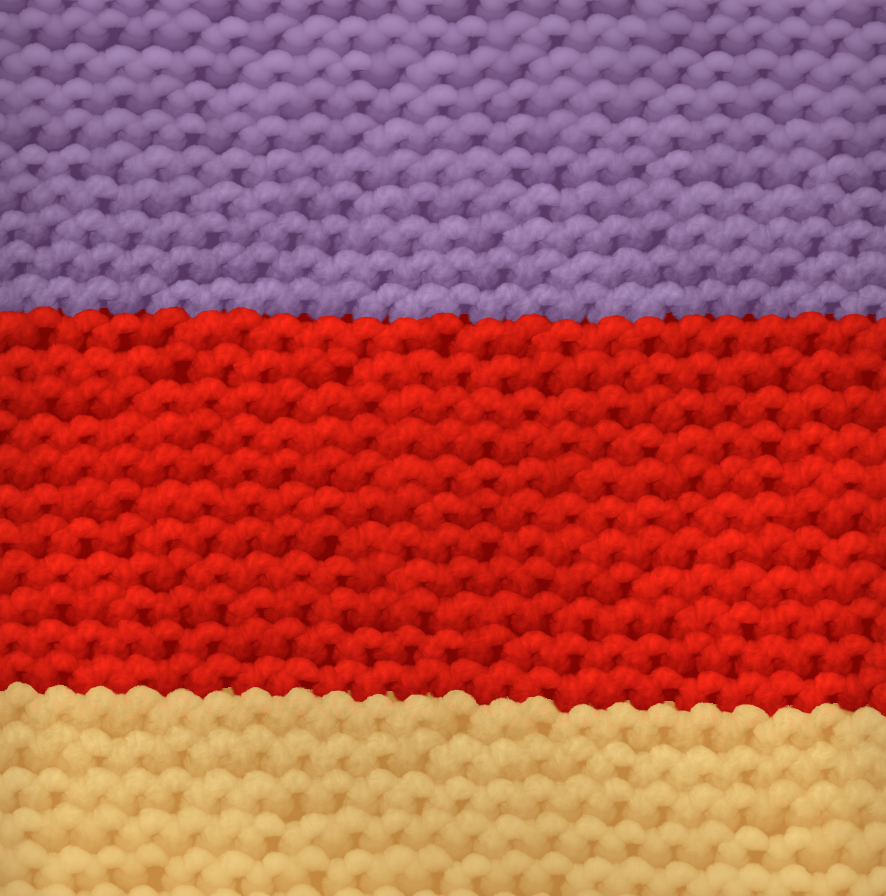
Write a WebGL 1 fragment shader that draws this texture.

```glsl
precision highp float;
// Garter-stitch knitting in three bands of yarn: purple, red and pale yellow.
uniform vec2 u_resolution;

const float COLUMNS = 22.0;       // stitches across
const float RED_ROWS = 11.0;      // rows in the middle band
const float PURPLE_PITCH = 0.0372;
const float YELLOW_PITCH = 0.0436;
const vec2 RED_TOP = vec2(0.655, -0.008);     // height at left, slope
const vec2 RED_BOTTOM = vec2(0.238, -0.026);
// Size in stitch cells, tilt and height of each part of a stitch
const vec4 ARCH = vec4(0.62, 0.38, 0.22, 1.0);
const vec4 LOBE = vec4(0.42, 0.47, 0.45, 0.88);
const vec4 RECESS = vec4(0.52, 0.46, 0.15, 0.56);
const float BOW = 0.85;
const float JITTER = 0.20;
const float FIBRE = 0.075;

const vec3 PURPLE_DARK = vec3(0.34, 0.21, 0.38);
const vec3 PURPLE_LIGHT = vec3(0.67, 0.55, 0.73);
const vec3 RED_DARK = vec3(0.49, 0.015, 0.005);
const vec3 RED_LIGHT = vec3(0.96, 0.16, 0.09);
const vec3 YELLOW_DARK = vec3(0.75, 0.52, 0.24);
const vec3 YELLOW_LIGHT = vec3(0.91, 0.78, 0.50);

float hash(vec2 p) {
  vec3 a = fract(vec3(p.xyx) * 0.1031);
  a += dot(a, a.yzx + 33.33);
  return fract((a.x + a.y) * a.z);
}

mat2 rotation(float a) {
  return mat2(cos(a), -sin(a), sin(a), cos(a));
}

// Fine hairs from warped, layered sines, about -1 to 1
float fuzz(vec2 p) {
  float sum = 0.0;
  float amp = 0.5;
  for (int i = 0; i < 4; i++) {
    p = rotation(1.1) * p * 1.7;
    p += 0.8 * sin(p.yx * 0.9 + 1.3);
    sum += amp * sin(p.x) * cos(p.y);
    amp *= 0.75;
  }
  return sum;
}

// Rows counted downwards, zero at the top of the red band
float rowCoordinate(vec2 uv) {
  float wave = 0.0025 * sin(uv.x * 9.0 + uv.y * 5.0) + 0.0012 * sin(uv.x * 27.0 - uv.y * 13.0);
  float y = uv.y + wave;
  float top = RED_TOP.x + RED_TOP.y * uv.x;
  float bottom = RED_BOTTOM.x + RED_BOTTOM.y * uv.x;
  float red = RED_ROWS * clamp((top - y) / (top - bottom), 0.0, 1.0);
  return red - max(y - top, 0.0) / PURPLE_PITCH + max(bottom - y, 0.0) / YELLOW_PITCH;
}

vec3 yarn(float row, float light) {
  vec3 purple = mix(PURPLE_DARK, PURPLE_LIGHT, light);
  vec3 red = mix(RED_DARK, RED_LIGHT, light);
  vec3 yellow = mix(YELLOW_DARK, YELLOW_LIGHT, light);
  vec3 lower = mix(red, yellow, step(RED_ROWS - 0.5, row));
  return mix(purple, lower, step(-0.5, row));
}

void main() {
  vec2 uv = gl_FragCoord.xy / u_resolution;
  float focus = 1.0 - smoothstep(0.18, 0.55, abs(uv.y - 0.46));
  float hairs = fuzz(uv * 130.0);
  vec2 p = vec2(uv.x * COLUMNS, rowCoordinate(uv));
  p += 0.028 * vec2(hairs, fuzz(uv.yx * 110.0 + 7.0));
  p.x += 0.3 * sin(p.y * 0.23 + 0.5);

  float baseRow = floor(p.y);
  vec3 color = yarn(baseRow, 0.04);
  float height = 0.0;
  float softness = mix(0.18, 0.10, focus);

  // Hooked arches (k = 0), lobes between them (k = 1), sunken yarn below (k = 2)
  for (int j = -1; j <= 1; j++) {
    float row = baseRow + float(j);
    float shift = 0.55 * (hash(vec2(row, 71.0)) - 0.5);
    float baseColumn = floor(p.x - shift);
    for (int i = -1; i <= 1; i++) {
      vec2 id = vec2(baseColumn + float(i), row);
      vec2 wander = vec2(hash(id + 13.7), hash(id + 41.3)) - 0.5;
      float size = 0.9 + 0.2 * hash(id + 87.1);
      for (int k = 0; k < 3; k++) {
        float isArch = k == 0 ? 1.0 : 0.0;
        vec4 part = k == 0 ? ARCH : (k == 1 ? LOBE : RECESS);
        vec2 offset = k == 0 ? vec2(0.5, 0.34) : (k == 1 ? vec2(0.06, 0.62) : vec2(0.02, 0.92));
        vec2 q = p - id - offset - vec2(shift, 0.0) - JITTER * wander;
        q.y = -q.y;
        q = rotation(part.z + 0.45 * wander.x) * q;
        q.y += BOW * q.x * q.x * isArch;
        vec2 e = q / (part.xy * size);
        float inside = max(1.0 - dot(e, e), 0.0);
        float dome = sqrt(inside);
        float h = dome * part.w;
        float strand = sin(19.0 * q.x - 15.0 * q.y + 6.0 * wander.y);
        float light = 0.05 + 0.80 * h + 0.18 * e.y * dome + 0.14 * wander.y;
        light += FIBRE * focus * (0.6 * strand + 1.3 * hairs);
        float cover = smoothstep(-softness, softness, h - height) * smoothstep(0.0, 0.38, inside);
        color = mix(color, yarn(row, clamp(light, 0.0, 1.0)), cover);
        height = max(height, h);
      }
    }
  }

  // Uneven dye, soft fall-off at the sides and stray red hairs at the lower join
  color *= 1.0 + 0.03 * sin(uv.x * 7.0 + 2.0 * sin(uv.y * 6.0)) + 0.03 * hairs * focus;
  color *= 1.0 - 0.07 * smoothstep(0.42, 0.5, abs(uv.x - 0.5));
  float join = smoothstep(0.7, 0.0, abs(p.y - RED_ROWS - 0.35));
  color = mix(color, RED_LIGHT, 0.12 * join * smoothstep(0.0, 0.6, hairs));
  gl_FragColor = vec4(clamp(color, 0.0, 1.0), 1.0);
}
```
